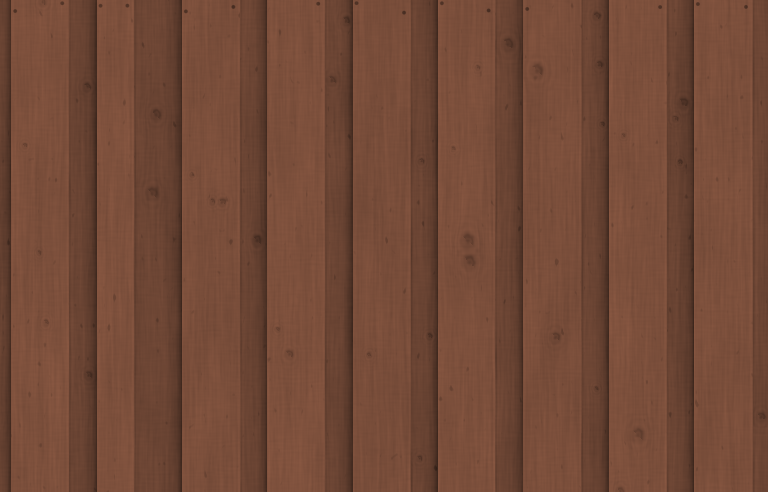
This texture is drawn by a Shadertoy shader. Its source:

```glsl
// Red-brown timber cladding: nine vertical boards, each beside a recessed strip
// that darkens towards the next board. Stretched gradient noise makes the grain,
// which bends around hashed knots; nail heads sit along the top.

vec2 hash2(vec2 p) {
    vec3 q = fract(p.xyx * vec3(0.1031, 0.1030, 0.0973));
    q += dot(q, q.yzx + 33.33);
    return fract((q.xx + q.yz) * q.zy);
}

float corner(vec2 cell, vec2 offset) {
    return dot(hash2(cell + offset) * 2.0 - 1.0, -offset);
}

// Gradient noise, roughly -0.7 to 0.7
float gradientNoise(vec2 p) {
    vec2 cell = floor(p), f = p - cell;
    vec2 s = f * f * f * (f * (f * 6.0 - 15.0) + 10.0);
    vec4 g;
    for (int i = 0; i < 4; i++) {
        vec2 o = vec2(i % 2, i / 2);
        g[i] = corner(cell, o) + dot(hash2(cell + o) * 2.0 - 1.0, f);
    }
    return mix(mix(g.x, g.y, s.x), mix(g.z, g.w, s.x), s.y);
}

// Knots of one plank: x = sideways grain bend, y = darkening
vec2 knots(vec2 q, float left, float width, float top, float seed) {
    vec2 result = vec2(0.0);
    for (int i = 0; i < 4; i++) {
        vec2 place = hash2(vec2(seed * 3.7 + 5.0, float(i) * 9.1 + 2.0));
        vec2 kind = hash2(vec2(seed * 5.3 + 40.0, float(i) * 6.7 + 11.0));
        if (kind.x < 0.42) continue;
        float radius = mix(0.0025, 0.0085, kind.y * kind.y);
        vec2 d = q - vec2(left + width * mix(0.15, 0.85, place.x), top * place.y);
        d += 0.0018 * gradientNoise(q * 170.0 + seed);
        float s = length(d * vec2(1.0, 0.85)) / radius;
        result.x -= d.x * 0.65 * exp(-0.22 * s * s);
        float ring = exp(-pow((s - 0.8) * 3.2, 2.0));
        float halo = exp(-0.55 * s) * (0.5 + 0.5 * cos(s * 5.0));
        result.y += 0.19 * ring * (0.6 + 0.4 * sign(d.x + d.y))
                  + 0.10 * halo + 0.10 * smoothstep(0.9, 0.2, s);
    }
    return result;
}

void mainImage(out vec4 fragColor, in vec2 fragCoord) {
    vec2 p = fragCoord / iResolution.x;
    float top = iResolution.y / iResolution.x;
    float pixel = 9.0 / iResolution.x;

    // Layout: one board and one recess per bay
    float u = (p.x - 0.0148) * 9.0;
    float bay = mod(floor(u), 9.0);
    float f = fract(u);
    float boardWidth = bay == 1.0 ? 0.44 : 0.67 + 0.02 * hash2(vec2(bay, 3.0)).x;
    float edge = boardWidth + 0.006 * gradientNoise(vec2(bay * 7.3, p.y * 9.0));
    float recess = smoothstep(edge - pixel * 0.6, edge + pixel * 0.6, f);
    bool inRecess = f > edge;
    float seed = bay * 2.0 + (inRecess ? 1.0 : 0.0);
    vec2 q = vec2(f / 9.0, p.y);

    // Grain, bent by knots and a slow wander
    float left = inRecess ? edge / 9.0 : 0.0;
    float width = (inRecess ? 1.0 - edge : edge) / 9.0;
    vec2 knot = knots(q, left, width, top, seed);
    vec2 g = q + vec2(knot.x + seed * 1.37, seed * 2.91);
    g.x += 0.004 * gradientNoise(g * vec2(12.0, 5.0));
    float grain = 0.050 * gradientNoise(g * vec2(120.0, 4.0))
                + 0.075 * gradientNoise(g * vec2(290.0, 13.0))
                + 0.045 * gradientNoise(g * vec2(420.0, 50.0));
    float blotch = 0.060 * gradientNoise(g * vec2(24.0, 9.0));
    float sawMarks = 0.035 * gradientNoise(g * vec2(45.0, 330.0));
    float specks = 0.16 * smoothstep(0.36, 0.62, gradientNoise(g * vec2(150.0, 75.0)));

    // Tone of the two levels, with the soft shadow beside the next board
    float boardTone = 0.965 + 0.045 * (hash2(vec2(bay, 17.0)).x - 0.5);
    boardTone += 0.06 * exp(-f / 0.018) - 0.02 * f;
    float gap = 1.0 - f;
    float recessTone = 0.86 + 0.06 * (hash2(vec2(bay, 29.0)).y - 0.5);
    recessTone -= 0.06 * smoothstep(0.32, 0.0, gap) + 0.32 * exp(-gap / 0.045);
    float shade = mix(boardTone, recessTone, recess);
    shade += grain + blotch + sawMarks - specks - knot.y;

    // Lit arris and a broken dark crack where the board ends
    float seam = (f - edge) / 0.012;
    float wear = gradientNoise(vec2(bay * 4.1, p.y * 14.0));
    shade += 0.045 * exp(-pow(seam + 1.4, 2.0));
    shade -= (0.07 + 0.16 * max(wear, 0.0)) * exp(-pow(seam - 0.8, 2.0));

    // Nail heads near the top corners of the boards
    for (int i = 0; i < 2; i++) {
        vec2 h = hash2(vec2(bay + 4.0, float(i) * 13.0 + 8.0));
        float x = i == 0 ? 0.045 : boardWidth - 0.08;
        vec2 nail = vec2(x / 9.0, top - mix(0.004, 0.017, h.x));
        float head = smoothstep(0.0034, 0.0014, length(q - nail));
        shade -= 0.36 * head * step(0.25, h.y);
    }

    // Softly blended bay boundary
    shade = mix(shade, 0.72, 0.5 * smoothstep(pixel, 0.0, min(f, gap) + pixel * 0.5));
    fragColor = vec4(vec3(0.50, 0.32, 0.24) * clamp(shade, 0.3, 1.15), 1.0);
}
```
